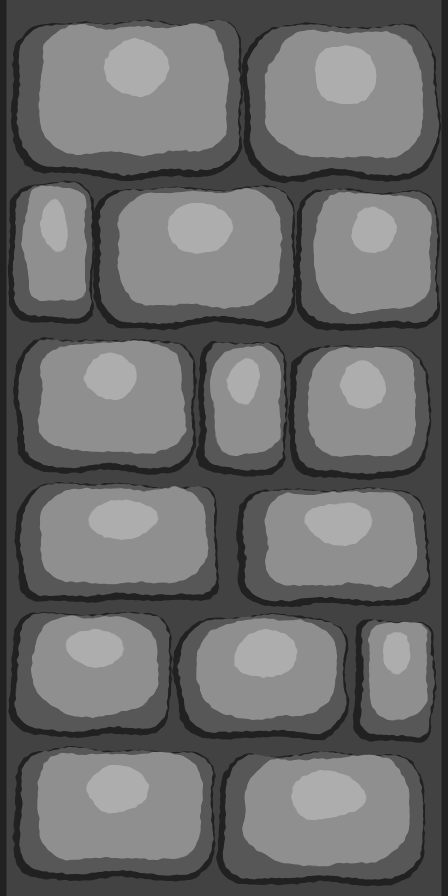
A Shadertoy shader for this texture:

```glsl
// Cobblestone wall: six rows of rounded grey stones in flat cel-shaded tones on dark grout.

#define GROUT   vec3(0.26)
#define SHADOW  vec3(0.13)
#define RIM     vec3(0.34)
#define FACE    vec3(0.56)
#define SHINE   vec3(0.68)
#define TILT    0.02    // how far the rows sink from left to right
#define WOBBLE  0.020   // slow bending of the outlines
#define CHIP    0.005   // fine chipping of the outlines
#define BORDER  0.0145  // width of the dark strips at both sides

const int ROWS = 6;

// Top, bottom and joint width of each row, y pointing down
const vec3 rowSpan[ROWS] = vec3[ROWS](
    vec3(0.046, 0.386, 0.004), vec3(0.410, 0.720, 0.002), vec3(0.755, 1.048, 0.006),
    vec3(1.078, 1.337, 0.044), vec3(1.365, 1.635, 0.014), vec3(1.669, 1.958, 0.013));

// Left end, two cuts and right end of each row; equal values leave out a stone
const vec4 rowCuts[ROWS] = vec4[ROWS](
    vec4(0.029, 0.542, 0.974, 0.974), vec4(0.024, 0.210, 0.659, 0.979),
    vec4(0.037, 0.439, 0.643, 0.953), vec4(0.034, 0.512, 0.956, 0.956),
    vec4(0.024, 0.385, 0.784, 0.969), vec4(0.031, 0.483, 0.945, 0.945));

vec2 hash2(vec2 p) {
    vec3 q = fract(p.xyx * vec3(0.1031, 0.1030, 0.0973));
    q += dot(q, q.yzx + 33.33);
    return fract((q.xx + q.yz) * q.zy);
}

float gradientNoise(vec2 p) {
    vec2 i = floor(p), f = p - i;
    vec2 u = f * f * (3.0 - 2.0 * f);
    vec2 e = vec2(0.0, 1.0);
    float a = dot(hash2(i) * 2.0 - 1.0, f);
    float b = dot(hash2(i + e.yx) * 2.0 - 1.0, f - e.yx);
    float c = dot(hash2(i + e.xy) * 2.0 - 1.0, f - e.xy);
    float d = dot(hash2(i + e.yy) * 2.0 - 1.0, f - e.yy);
    return mix(mix(a, b, u.x), mix(c, d, u.x), u.y);
}

vec2 noise2(vec2 p) {
    return vec2(gradientNoise(p), gradientNoise(p + vec2(37.0, 71.0)));
}

// Rounded box between two corners
float boxDistance(vec2 p, vec2 lo, vec2 hi, float radius) {
    vec2 d = abs(p - 0.5 * (lo + hi)) - 0.5 * (hi - lo) + radius;
    return length(max(d, 0.0)) + min(max(d.x, d.y), 0.0) - radius;
}

float ellipseDistance(vec2 p, vec2 radii) {
    return (length(p / radii) - 1.0) * min(radii.x, radii.y);
}

float coverage(float d) {
    return clamp(0.5 - d * iResolution.x, 0.0, 1.0);
}

// Paints one stone as four stacked flat layers
vec3 paintStone(vec3 color, vec2 p, vec2 lo, vec2 hi, vec2 id) {
    vec2 size = hi - lo;
    vec2 seed = id * 17.0 + 5.0;
    vec2 vary = hash2(seed);

    // Separate bends and chips for the outline and the lit face
    vec2 outer = p + WOBBLE * noise2(p * 9.0 + seed);
    vec2 inner = p + WOBBLE * noise2(p * 11.0 + seed + 50.0);
    vec2 chipA = CHIP * noise2(p * 65.0 + seed);
    vec2 chipB = CHIP * noise2(p * 75.0 + seed + 90.0);

    // Shadow, thick at the left and below
    float radius = min(size.x, size.y) * mix(0.17, 0.27, vary.x);
    color = mix(color, SHADOW, coverage(boxDistance(outer + chipA, lo, hi, radius)));

    // Rim
    vec2 rimLo = lo + vec2(0.013, 0.002);
    vec2 rimHi = hi - vec2(0.005, 0.014);
    color = mix(color, RIM, coverage(boxDistance(outer + chipB, rimLo, rimHi, radius * 0.95)));

    // Face, pushed up and to the right
    vec2 faceLo = lo + vec2(0.020 + 0.08 * size.x, 0.007);
    vec2 faceHi = hi - vec2(0.005 + 0.055 * size.x, 0.020 + 0.09 * size.y);
    vec2 faceSize = faceHi - faceLo;
    float faceRadius = min(faceSize.x, faceSize.y) * mix(0.25, 0.42, vary.y);
    color = mix(color, FACE, coverage(boxDistance(inner + chipA, faceLo, faceHi, faceRadius)));

    // Highlight
    vec2 center = lo + size * vec2(0.53, 0.27 + 0.04 * vary.x);
    vec2 radii = size * vec2(0.145 + 0.04 * vary.y, 0.165 + 0.025 * vary.x);
    return mix(color, SHINE, coverage(ellipseDistance(inner + chipB - center, radii)));
}

void mainImage(out vec4 fragColor, in vec2 fragCoord) {
    vec2 p = fragCoord / iResolution.xy;
    p = vec2(p.x, 2.0 - 2.0 * p.y);
    vec3 color = GROUT;

    for (int row = 0; row < ROWS; row++) {
        vec3 span = rowSpan[row];
        for (int i = 0; i < 3; i++) {
            vec2 ends = vec2(rowCuts[row][i], rowCuts[row][i + 1]);
            if (ends.y - ends.x < 0.01) continue;
            float sink = TILT * 0.5 * (ends.x + ends.y);
            float right = rowCuts[row].w;
            // Joints only open between neighbours
            if (i > 0) ends.x += 0.5 * span.z;
            if (ends.y < right) ends.y -= 0.5 * span.z;
            vec2 lo = vec2(ends.x, span.x + sink);
            vec2 hi = vec2(ends.y, span.y + sink);
            if (boxDistance(p, lo, hi, 0.0) > 0.03) continue;
            color = paintStone(color, p, lo, hi, vec2(i, row));
        }
    }

    // Dark strips along both sides
    color = mix(color, SHADOW, coverage(min(p.x, 1.0 - p.x) - BORDER));
    fragColor = vec4(color, 1.0);
}
```
